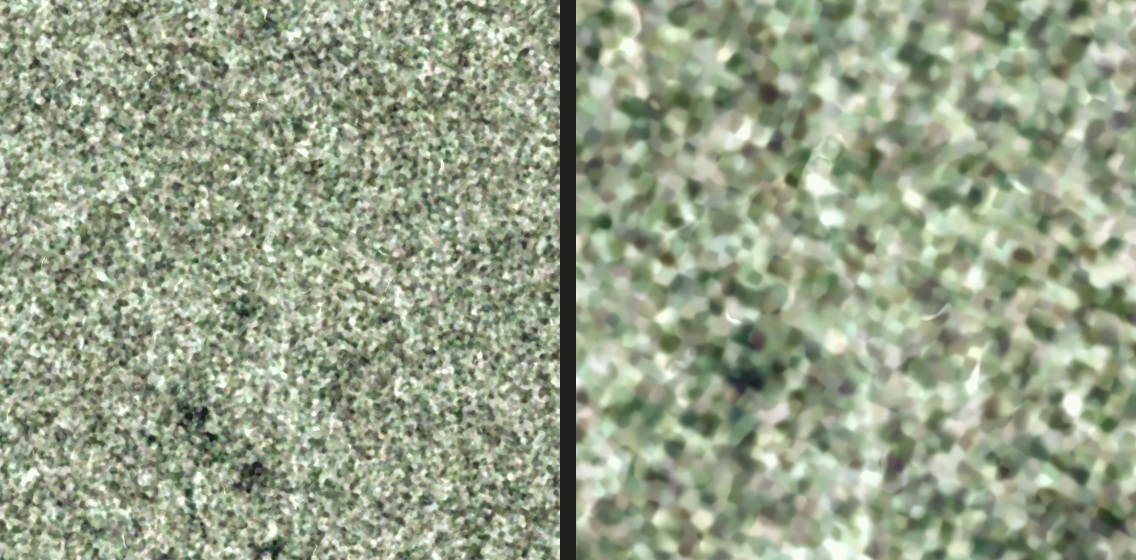
Left, the full canvas; right, a detail of the centre.
This texture is drawn by a Shadertoy shader. Its source:

```glsl
// Fine-grained grey-green rock in thin section: soft cellular noise at several
// scales makes the speckle; scattered pale crystals, dark smudges, a faint
// upright vein and a broken shell outline lie on top of it.

vec3 hash3(vec2 cell) {
    vec3 q = fract(vec3(cell.xyx) * vec3(0.1031, 0.1030, 0.0973));
    q += dot(q, q.yxz + 33.33);
    return fract((q.xxy + q.yzz) * q.zyx);
}

// Soft cellular noise: each cell has its own brightness and a slight tint.
vec3 grains(vec2 p, float softness) {
    vec2 base = floor(p);
    vec3 sum = vec3(0.0);
    float total = 0.0;
    for (int y = -1; y <= 1; y++) {
        for (int x = -1; x <= 1; x++) {
            vec2 cell = base + vec2(x, y);
            vec3 h = hash3(cell);
            vec3 shade = hash3(cell + 71.7);
            vec2 d = cell + 0.15 + 0.7 * h.xy - p;
            float w = exp(-softness * dot(d, d));
            vec3 tint = 0.13 * (shade - dot(shade, vec3(1.0 / 3.0)));
            sum += w * (h.z + tint);
            total += w;
        }
    }
    return sum / total - 0.5;
}

// Sparse pale crystals, mostly taller than wide.
float crystals(vec2 p, float rarity) {
    vec2 base = floor(p);
    float cover = 0.0;
    for (int y = -1; y <= 1; y++) {
        for (int x = -1; x <= 1; x++) {
            vec2 cell = base + vec2(x, y);
            vec3 h = hash3(cell + 19.3);
            vec3 s = hash3(cell + 47.1);
            vec2 d = p - cell - 0.15 - 0.7 * h.xy;
            d.x += (s.x - 0.5) * d.y;
            float r = length(d * vec2(1.3, 0.85)) / mix(0.11, 0.20, s.y);
            cover = max(cover, step(rarity, h.z) * (1.0 - smoothstep(0.3, 1.3, r)));
        }
    }
    return cover;
}

float smudge(vec2 p, vec2 center, vec2 radius) {
    vec2 d = (p - center) / radius;
    return exp(-dot(d, d));
}

// Soft line along an ellipse; the caller picks the visible side.
float ringLine(vec2 p, vec2 center, vec2 radius, float width) {
    float d = (length((p - center) / radius) - 1.0) * min(radius.x, radius.y);
    return exp(-d * d / (width * width));
}

void mainImage(out vec4 fragColor, in vec2 fragCoord) {
    vec2 p = fragCoord / min(iResolution.x, iResolution.y);

    // Layered sines bend the cells gently off their grid.
    vec2 q = p + 0.0015 * sin(p.yx * 47.0 + 1.7) + 0.0004 * sin(p.yx * 113.0);
    q = mat2(0.88, 0.47, -0.47, 0.88) * q;
    vec2 rough = p + 0.022 * grains(q * 55.0 + 8.0, 6.0).xy;

    // Speckle from fine grains to broad cloudiness.
    vec3 color = vec3(0.583, 0.629, 0.524);
    color += 0.51 * grains(q * 92.0, 5.5);
    color += 0.34 * grains(q.yx * 141.0 + 31.0, 5.5);
    color += 0.15 * grains(q * 34.0 + 63.0, 5.0);
    color += 0.08 * grains(q * 10.0 + 91.0, 5.0);

    // Pale crystals, small and large.
    float pale = 0.22 * crystals(rough * 24.0, 0.82);
    pale += 0.32 * crystals(rough * 12.0 + 5.0, 0.86);

    // Upright vein, with a thin bright thread inside a wide faint band.
    float along = smoothstep(0.0, 0.12, p.y) * (1.0 - smoothstep(0.52, 0.66, p.y));
    float offset = mix(p.x, rough.x, 0.5) - 0.55 + 0.11 * p.y - 0.007 * sin(p.y * 31.0);
    pale += along * (0.07 * exp(-pow(offset / 0.035, 2.0)));
    pale += along * (0.14 * exp(-pow(offset / 0.005, 2.0)));

    // Dark smudges gathered near the lower middle.
    float dark = 0.24 * smudge(rough, vec2(0.29, 0.84), vec2(0.028, 0.022));
    dark += 0.28 * smudge(rough, vec2(0.435, 0.44), vec2(0.018, 0.032));
    dark += 0.34 * smudge(rough, vec2(0.35, 0.255), vec2(0.034, 0.026));
    dark += 0.20 * smudge(rough, vec2(0.45, 0.16), vec2(0.030, 0.055));
    dark += 0.22 * smudge(rough, vec2(0.48, 0.02), vec2(0.035, 0.020));

    // Broken shell: bright left rim with a dark outer edge, and a small dark arc.
    vec2 bent = mix(p, rough, 0.3);
    float leftSide = 1.0 - smoothstep(0.35, 0.40, p.x);
    pale += 0.20 * leftSide * ringLine(bent, vec2(0.41, 0.125), vec2(0.058, 0.085), 0.004);
    dark += 0.22 * leftSide * ringLine(bent, vec2(0.41, 0.125), vec2(0.072, 0.100), 0.009);
    float lowSide = 1.0 - smoothstep(0.22, 0.26, p.y);
    dark += 0.24 * lowSide * ringLine(bent, vec2(0.285, 0.250), vec2(0.036, 0.042), 0.006);

    color += pale * vec3(1.0, 1.0, 1.04) - dark * vec3(1.05, 1.0, 0.92);

    // Shadows and highlights lose some of the yellow-green cast.
    float light = color.g - 0.63;
    color.rb += vec2(0.10, 0.35) * light * light;
    fragColor = vec4(clamp(color, vec3(0.10, 0.13, 0.10), vec3(0.97, 0.99, 0.95)), 1.0);
}
```
